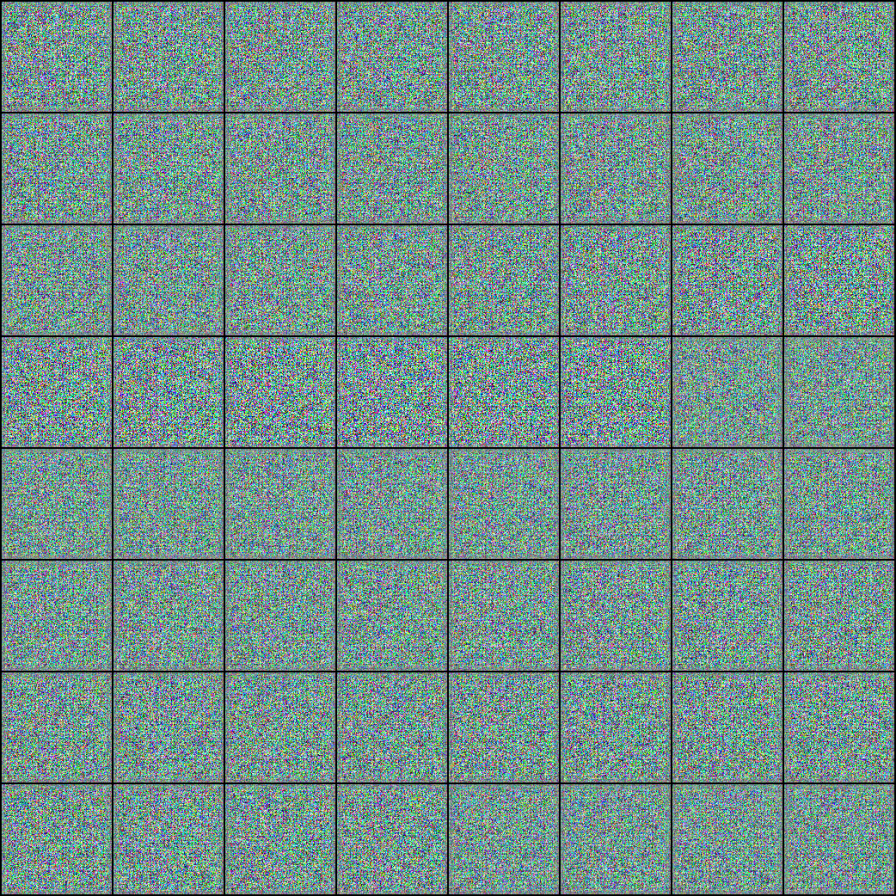
Give the GLSL for this pattern, as a Shadertoy shader.

```glsl
// An 8 by 8 sheet of square tiles filled with fine colour noise, parted by thin black lines.
// Each tile is a grid of texels: random colour, column streaks and a four-texel weave, calmer
// near its rim. Every pixel averages the texels it covers, so the edges stay smooth.

const float TILES = 8.0;          // repeats across and down
const float TILE_TEXELS = 128.0;  // noise texels along one tile
const float LINE_TEXELS = 2.0;    // width of the dividing lines
const float RIM_TEXELS = 10.0;    // depth of the calm rim
const float RIM_CONTRAST = 0.45;
const float NOISE_GAIN = 1.4;
const float SHARED_NOISE = 0.6;   // noise common to all tiles
const float OWN_NOISE = 0.8;      // noise particular to one tile
const float STREAK_GAIN = 0.12;
const vec3 LINE_COLOR = vec3(0.0);
const vec3 BASE_COLOR = vec3(0.455, 0.605, 0.575);
const vec3 RIM_COLOR = vec3(0.47, 0.575, 0.545);
const vec3 FOOT_TINT = vec3(0.03, -0.03, 0.01);
const vec3 STRONG_TINT = vec3(0.0, 0.01, 0.03);
const vec3 WEAVE_X = vec3(-0.05, 0.07, 0.06);
const vec3 WEAVE_Y = vec3(0.03, 0.04, 0.02);
const vec3 WEAVE_XY = vec3(0.05, -0.03, 0.04);

// Integer hash: three random values from 0 to 1.
vec3 hash3(vec3 seed) {
    uvec3 v = uvec3(ivec3(seed)) * 1664525u + 1013904223u;
    v.x += v.y * v.z;
    v.y += v.z * v.x;
    v.z += v.x * v.y;
    v ^= v >> 16u;
    v.x += v.y * v.z;
    v.y += v.z * v.x;
    v.z += v.x * v.y;
    return vec3(v >> 8u) / 16777216.0;
}

// Contrast drifts in reading order, climbs over two rows, then drops back.
float tileContrast(float index) {
    float climb = smoothstep(15.0, 28.0, index) * step(index, 29.5);
    float lastDrop = step(59.5, index);
    return 0.82 + 0.08 * cos(index * 0.112) + 0.38 * climb - 0.12 * lastDrop;
}

vec3 texelColor(vec2 texel) {
    float period = TILE_TEXELS + LINE_TEXELS;
    vec2 tile = floor(texel / period);
    vec2 cell = texel - tile * period - LINE_TEXELS;
    if (min(cell.x, cell.y) < 0.0) return LINE_COLOR;

    float index = (TILES - 1.0 - tile.y) * TILES + tile.x;
    float contrast = tileContrast(index);

    // Random colour and column streaks
    vec3 common3 = hash3(vec3(cell, 200.0)) - 0.5;
    vec3 own = hash3(vec3(cell, index)) - 0.5;
    vec3 streak = hash3(vec3(cell.x, 300.0, 400.0)) - 0.5;
    vec3 detail = NOISE_GAIN * (SHARED_NOISE * common3 + OWN_NOISE * own);
    detail += STREAK_GAIN * streak;

    // Weave alternating every two texels
    vec2 phase = 1.0 - 2.0 * mod(floor(cell * 0.5), 2.0);
    detail += WEAVE_X * phase.x + WEAVE_Y * phase.y + WEAVE_XY * phase.x * phase.y;

    // Calm rim, warmer along the foot
    vec2 toEdge = min(cell, TILE_TEXELS - 1.0 - cell);
    float inside = smoothstep(-1.0, RIM_TEXELS, min(toEdge.x, toEdge.y));
    vec3 base = mix(RIM_COLOR, BASE_COLOR, inside);
    base += FOOT_TINT * (1.0 - smoothstep(0.0, 10.0, cell.y));
    base += STRONG_TINT * smoothstep(0.9, 1.2, contrast);
    return clamp(base + detail * contrast * mix(RIM_CONTRAST, 1.0, inside), 0.0, 1.0);
}

void mainImage(out vec4 fragColor, in vec2 fragCoord) {
    float sheetTexels = TILES * (TILE_TEXELS + LINE_TEXELS) + LINE_TEXELS;
    float footprint = sheetTexels / min(iResolution.x, iResolution.y);
    vec2 low = (fragCoord - 0.5) * footprint;
    vec2 high = low + footprint;

    // Area-weighted mean of the covered texels
    vec3 sum = vec3(0.0);
    float area = 0.0;
    for (float y = floor(low.y); y < high.y; y += 1.0) {
        for (float x = floor(low.x); x < high.x; x += 1.0) {
            vec2 texel = vec2(x, y);
            vec2 overlap = max(min(high, texel + 1.0) - max(low, texel), 0.0);
            float weight = overlap.x * overlap.y;
            sum += weight * texelColor(texel);
            area += weight;
        }
    }
    fragColor = vec4(sum / area, 1.0);
}
```
